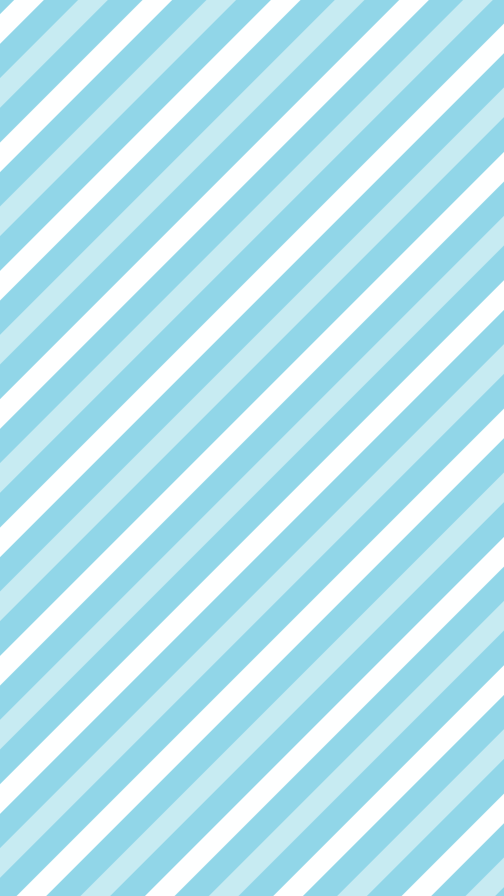
Write a WebGL 2 fragment shader that draws this pattern.

```glsl
#version 300 es
precision highp float;
// Diagonal candy stripes: white and pale blue bands alternate on sky blue.
// One coordinate runs across the 45 degree stripes; fract repeats it, and
// each band is a smoothed distance from its centre line.

uniform vec2 u_resolution;
out vec4 fragColor;

// Coverage of a band at the given centre, with both measured in repeats.
float band(float across, float centre, float width, float blur) {
    float offset = abs(fract(across - centre + 0.5) - 0.5);
    return 1.0 - smoothstep(-blur, blur, offset - 0.5 * width);
}

void main() {
    // Canvas widths measured from the upper left corner.
    vec2 p = vec2(gl_FragCoord.x, u_resolution.y - gl_FragCoord.y) / u_resolution.x;

    // Just under four repeats fit across the width.
    float repeats = 3.927;
    float across = (p.x + p.y) * repeats;
    float blur = repeats / u_resolution.x;

    vec3 skyBlue = vec3(0.57, 0.84, 0.91);
    vec3 paleBlue = vec3(0.78, 0.92, 0.95);
    vec3 white = vec3(0.995, 1.0, 1.0);

    // The two bands sit half a repeat apart.
    vec3 color = mix(skyBlue, paleBlue, band(across, 0.724, 0.231, blur));
    color = mix(color, white, band(across, 0.226, 0.231, blur));

    fragColor = vec4(color, 1.0);
}
```
